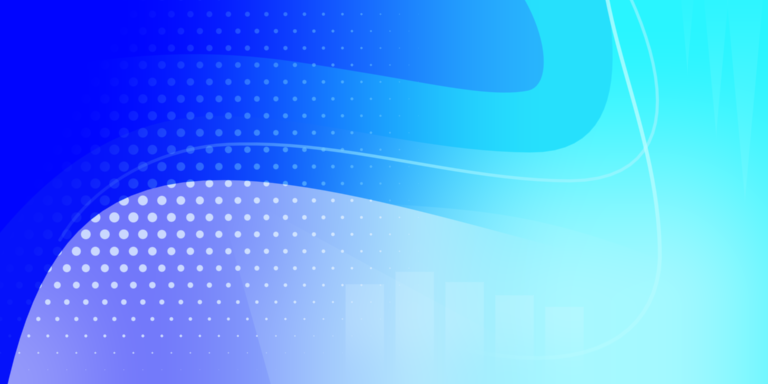
Write a Shadertoy shader that draws this background.

```glsl
// Flowing blue-to-cyan waves with halftone dots, thin ribbons and faint bars.
// Wave edges are chains of cubic Bezier curves; each gives a distance and a
// side (above or below), used to blend horizontal colour ramps in layers.

float hash(float n) {
    return fract(sin(n * 12.9898) * 43758.5453);
}

vec2 bezier(vec2 a, vec2 b, vec2 c, vec2 d, float t) {
    float s = 1.0 - t;
    return s * s * s * a + 3.0 * s * t * (s * b + t * c) + t * t * t * d;
}

// path.x: nearest distance so far; path.y: +1 above the curve, -1 otherwise
void addCurve(inout vec2 path, vec2 p, vec2 a, vec2 b, vec2 c, vec2 d) {
    vec2 from = a;
    for (int i = 1; i <= 20; i++) {
        vec2 to = bezier(a, b, c, d, float(i) / 20.0);
        vec2 e = to - from, v = p - from;
        path.x = min(path.x, length(v - e * clamp(dot(v, e) / dot(e, e), 0.0, 1.0)));
        if ((from.x > p.x) != (to.x > p.x) && v.y > e.y * v.x / e.x) path.y = -path.y;
        from = to;
    }
}

float above(vec2 path, float px) {
    return smoothstep(-px, px, path.x * path.y);
}

float stroke(vec2 path, float halfWidth, float px) {
    return 1.0 - smoothstep(halfWidth - px, halfWidth + px, path.x);
}

void mainImage(out vec4 fragColor, in vec2 fragCoord) {
    float px = 1.0 / iResolution.y;
    vec2 p = fragCoord / iResolution.xy * vec2(2.0, 1.0);
    vec2 start = vec2(100.0, -1.0);

    // Wave edges
    vec2 top = start, middle = start, front = start, crest = start;
    addCurve(top, p, vec2(-0.1, 0.78), vec2(0.45, 0.9), vec2(0.65, 0.86), vec2(0.94, 0.812));
    addCurve(top, p, vec2(0.94, 0.812), vec2(1.12, 0.783), vec2(1.28, 0.745), vec2(1.375, 0.764));
    addCurve(top, p, vec2(1.375, 0.764), vec2(1.435, 0.777), vec2(1.43, 0.9), vec2(1.355, 1.02));
    addCurve(middle, p, vec2(-0.05, 0.33), vec2(0.12, 0.56), vec2(0.32, 0.7), vec2(0.573, 0.698));
    addCurve(middle, p, vec2(0.573, 0.698), vec2(0.83, 0.696), vec2(1.1, 0.605), vec2(1.38, 0.603));
    addCurve(middle, p, vec2(1.38, 0.603), vec2(1.62, 0.6), vec2(1.61, 0.83), vec2(1.58, 1.02));
    addCurve(front, p, vec2(-0.001, -0.1), vec2(0.075, 0.3), vec2(0.2, 0.535), vec2(0.585, 0.531));
    addCurve(front, p, vec2(0.585, 0.531), vec2(0.85, 0.53), vec2(1.2, 0.42), vec2(1.55, 0.33));
    addCurve(crest, p, vec2(0.9, 0.478), vec2(1.2, 0.45), vec2(1.38, 0.47), vec2(1.8, 0.29));

    // Outer layer with a pale glow towards the lower right
    vec3 color = mix(vec3(0.02, 0.07, 0.98), vec3(0.16, 0.96, 1.0), smoothstep(0.2, 1.6, p.x));
    float glow = smoothstep(0.95, 0.2, p.y) * smoothstep(0.7, 1.5, p.x) * smoothstep(2.4, 1.7, p.x);
    color = mix(color, vec3(0.8, 0.98, 1.0), 0.75 * glow);

    // Hanging shards at the right
    for (int i = 0; i < 3; i++) {
        float k = float(i);
        float tip = 0.82 - 0.17 * k;
        float halfWidth = 0.09 * (p.y - tip);
        float shard = smoothstep(-px, px, halfWidth - abs(p.x - 1.79 - 0.075 * k));
        color = mix(color, vec3(0.7, 1.0, 1.0), 0.13 * shard * smoothstep(1.1, 0.8, p.y));
    }

    // Upper layers, darkest on top
    vec3 midColor = mix(vec3(0.0, 0.02, 1.0), vec3(0.15, 0.88, 0.99), smoothstep(0.2, 1.45, p.x));
    vec3 topColor = mix(vec3(0.0, 0.02, 1.0), vec3(0.16, 0.72, 0.99), smoothstep(0.3, 1.5, p.x));
    color = mix(color, midColor, above(middle, px));
    color = mix(color, topColor, above(top, px));

    // Ribbon following the waves
    vec2 ribbon = start;
    addCurve(ribbon, p, vec2(0.156, 0.375), vec2(0.24, 0.52), vec2(0.42, 0.625), vec2(0.625, 0.625));
    addCurve(ribbon, p, vec2(0.625, 0.625), vec2(0.92, 0.63), vec2(1.2, 0.53), vec2(1.484, 0.529));
    addCurve(ribbon, p, vec2(1.484, 0.529), vec2(1.76, 0.53), vec2(1.75, 0.77), vec2(1.64, 1.01));
    float ribbonFade = 0.1 + 0.5 * smoothstep(0.25, 1.2, p.x);
    color = mix(color, vec3(0.65, 0.96, 1.0), ribbonFade * stroke(ribbon, 0.004, px));

    // Front wave, lavender melting into the glow
    float inFront = 1.0 - above(front, px);
    vec3 frontColor = mix(vec3(0.44, 0.46, 0.98), vec3(0.68, 0.94, 0.99), smoothstep(0.3, 1.3, p.x));
    frontColor += 0.14 * smoothstep(0.45, 0.0, p.x) * smoothstep(0.5, 0.0, p.y) * vec3(1.0, 1.0, 0.0);
    float facet = smoothstep(-px, px, p.x - 0.705 + 0.28 * p.y) * smoothstep(0.45, 0.1, p.y);
    float slope = smoothstep(-px, px, 0.39 - 0.54 * (p.x - 0.81) - p.y) * smoothstep(0.65, 0.95, p.x);
    frontColor = mix(frontColor, vec3(0.8, 0.93, 1.0), 0.16 * facet + 0.12 * slope);
    color = mix(color, frontColor, inFront * smoothstep(1.5, 1.05, p.x));
    float crestFade = smoothstep(0.95, 1.15, p.x) * smoothstep(1.78, 1.45, p.x);
    color = mix(color, vec3(0.75, 0.97, 1.0), 0.15 * crestFade * (1.0 - above(crest, px)));

    // Faint bars rising from the bottom
    for (int i = 0; i < 5; i++) {
        float k = float(i);
        float height = 0.29 - 0.035 * abs(k - 1.0) + 0.02 * hash(k + 1.0);
        vec2 edge = abs(p - vec2(0.95 + 0.13 * k, 0.0)) - vec2(0.05, height);
        float bar = smoothstep(px, -px, max(edge.x, edge.y));
        color = mix(color, vec3(0.88, 0.97, 1.0), 0.2 * bar * smoothstep(0.0, 0.2, p.y));
    }

    // Falling ribbon that loops back along the bottom
    vec2 loopLine = start;
    addCurve(loopLine, p, vec2(1.58, 1.01), vec2(1.62, 0.8), vec2(1.71, 0.6), vec2(1.718, 0.36));
    addCurve(loopLine, p, vec2(1.718, 0.36), vec2(1.73, 0.14), vec2(1.55, -0.01), vec2(1.13, 0.11));
    float loopFade = smoothstep(1.15, 1.6, p.x) * mix(0.35, 0.75, smoothstep(0.1, 0.7, p.y));
    color = mix(color, vec3(0.75, 0.99, 1.0), loopFade * stroke(loopLine, 0.005, px));

    // Staggered halftone dots, shrinking to the right and downwards
    float row = floor((p.y - 0.478) / 0.0441 + 0.5);
    float shift = 0.471 + 0.0248 * mod(row, 2.0);
    float column = floor((p.x - shift) / 0.0495 + 0.5);
    vec2 center = vec2(shift + 0.0495 * column, 0.478 + 0.0441 * row);
    float radius = 0.0132 * clamp((1.15 - center.x) / 0.8, 0.0, 1.0);
    radius *= smoothstep(-0.05, 0.45, center.y) * mix(1.0, 0.75, smoothstep(0.6, 1.0, center.y));
    float dotMask = smoothstep(radius + px, radius - px, length(p - center)) * smoothstep(0.0, 0.003, radius);
    float blueFade = 0.55 * smoothstep(0.3, 1.05, p.x + 0.5 * (1.0 - p.y));
    vec3 dotColor = mix(vec3(0.45, 0.8, 1.0), vec3(0.88, 0.94, 1.0), inFront);
    color = mix(color, dotColor, dotMask * mix(blueFade, 0.8, inFront));

    fragColor = vec4(clamp(color, 0.0, 1.0), 1.0);
}
```
